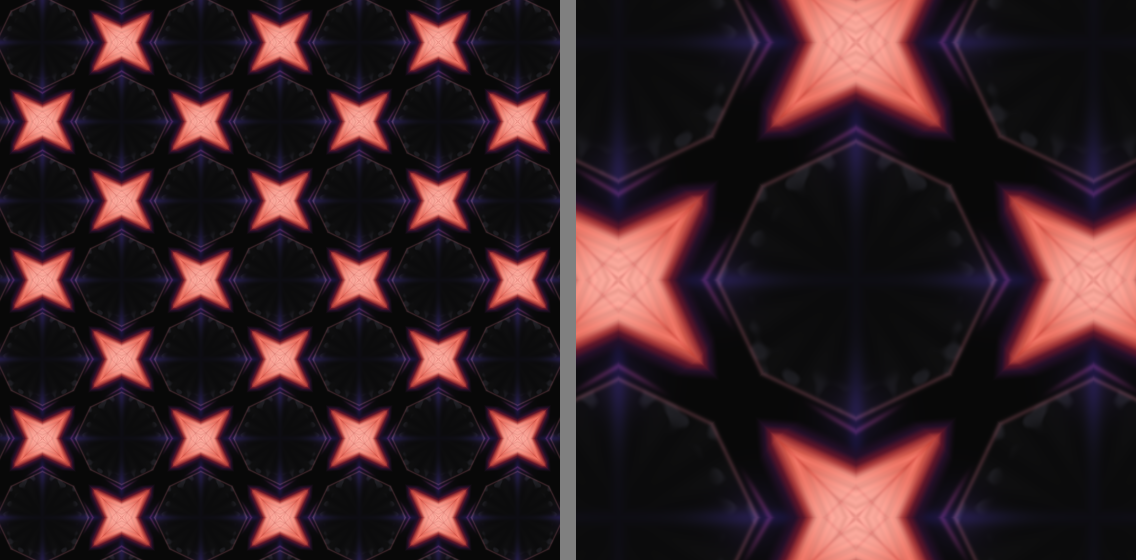
Left: the whole. Right: its middle third, enlarged.
Reproduce this pattern procedurally as a WebGL 1 fragment shader.

```glsl
precision highp float;
// Glowing four-pointed stars alternate with dark octagons on a checkerboard.
// Each shape is a folded line distance around its nearest lattice centre;
// colour ramps over the distance give the glow, gradient noise the streaks.

uniform vec2 u_resolution;

vec2 gradientAt(vec2 cell) {
  float angle = 6.2831853 * fract(sin(dot(cell, vec2(127.1, 311.7))) * 43758.5);
  return vec2(cos(angle), sin(angle));
}

float gradientNoise(vec2 p) {
  vec2 i = floor(p);
  vec2 f = p - i;
  vec2 u = f * f * f * (f * (f * 6.0 - 15.0) + 10.0);
  vec2 e = vec2(1.0, 0.0);
  float low = mix(dot(gradientAt(i), f),
                  dot(gradientAt(i + e.xy), f - e.xy), u.x);
  float high = mix(dot(gradientAt(i + e.yx), f - e.yx),
                   dot(gradientAt(i + e.xx), f - e.xx), u.x);
  return mix(low, high, u.y);
}

// Offset from the nearest lattice point whose coordinates sum to an even number
vec2 fromEvenCentre(vec2 p) {
  vec2 d = floor(vec2(p.x + p.y, p.x - p.y) * 0.5 + 0.5);
  return p - vec2(d.x + d.y, d.x - d.y);
}

// Mirror into one eighth of the plane: x is the longer side, y the shorter
vec2 foldEighth(vec2 p) {
  p = abs(p);
  return vec2(max(p.x, p.y), min(p.x, p.y));
}

float softLine(float d, float width) {
  return exp(-d * d / (width * width));
}

vec3 octagonGround(vec2 q) {
  vec2 f = foldEighth(q);
  float edge = dot(f, vec2(0.90, 0.433)) - 0.525;
  float inside = 1.0 - smoothstep(-0.02, 0.02, edge);
  vec3 col = mix(vec3(0.032), vec3(0.043, 0.043, 0.046), inside);

  // Faint wedges and grey facets close to the rim
  float wedge = 0.5 + 0.5 * cos(16.0 * atan(f.y, f.x));
  col += 0.012 * wedge * inside * smoothstep(0.05, 0.4, f.x);
  float facet = smoothstep(0.0, 0.35, gradientNoise(vec2(abs(q.x), q.y) * 11.0));
  col += vec3(0.07, 0.07, 0.085) * facet * inside * smoothstep(-0.13, -0.03, edge);

  // Blue cross along the axes, brightest at the corners
  float cross = softLine(f.y, 0.035) * (0.25 + 0.75 * smoothstep(0.2, 0.55, f.x));
  float corner = softLine(length(f - vec2(0.58, 0.0)), 0.14);
  col += vec3(0.035, 0.025, 0.12) * cross + vec3(0.05, 0.03, 0.10) * corner;

  // Thin rim and the chevron outside each corner
  col += vec3(0.16, 0.085, 0.10) * softLine(edge, 0.011);
  float chevron = softLine(dot(f, vec2(0.87, 0.5)) - 0.555, 0.013);
  col += vec3(0.17, 0.06, 0.14) * chevron * (1.0 - smoothstep(0.06, 0.24, f.y));
  return col;
}

vec3 addStar(vec3 col, vec2 q) {
  vec2 f = foldEighth(q);
  float r = length(q);
  float edge = dot(f, vec2(0.91, -0.414)) - 0.191;
  edge += 0.5 * max(r - 0.47, 0.0);

  // Streaks run along the arms, with fine seams on the diagonals
  float streak = gradientNoise(vec2(edge * 42.0, f.x * 5.0));
  vec3 body = mix(vec3(0.98, 0.66, 0.61), vec3(0.90, 0.42, 0.36),
                  smoothstep(0.06, 0.34, r + 0.06 * streak));
  body += 0.10 * streak;
  body -= vec3(0.04, 0.07, 0.06) * softLine(f.x - f.y, 0.012);
  body -= vec3(0.02, 0.05, 0.04) * softLine(f.x + f.y - 0.13, 0.012);

  // Halo from purple through wine and brick red to the bright body
  col = mix(col, vec3(0.14, 0.06, 0.16), 1.0 - smoothstep(0.03, 0.09, edge));
  col = mix(col, vec3(0.35, 0.08, 0.16), 1.0 - smoothstep(0.008, 0.045, edge));
  col = mix(col, vec3(0.62, 0.20, 0.21), 1.0 - smoothstep(-0.014, 0.014, edge));
  return mix(col, body, 1.0 - smoothstep(-0.045, -0.006, edge));
}

void main() {
  vec2 uv = (gl_FragCoord.xy - 0.5 * u_resolution) / min(u_resolution.x, u_resolution.y);
  vec2 p = uv / 0.14142;   // one unit from an octagon to the star beside it
  vec3 col = octagonGround(fromEvenCentre(p));
  col = addStar(col, fromEvenCentre(p + vec2(1.0, 0.0)));
  gl_FragColor = vec4(clamp(col, 0.0, 1.0), 1.0);
}
```
